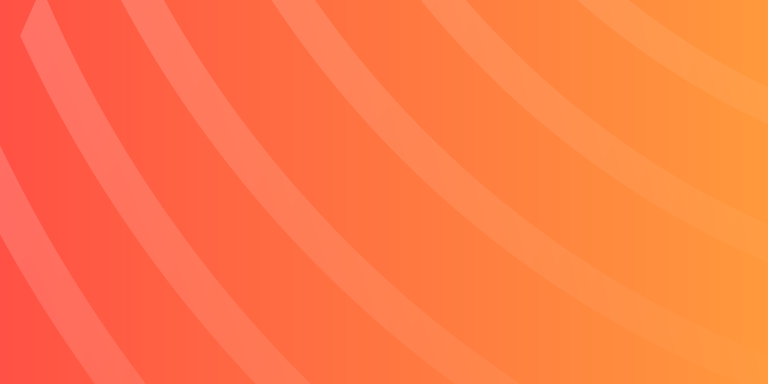
This background is drawn by a Shadertoy shader. Its source:

```glsl
const int RING_COUNT = 6;
const vec3 CORAL = vec3(1.0, 0.318, 0.270);
const vec3 AMBER = vec3(1.0, 0.600, 0.238);
const vec2 RING_CENTER = vec2(2.917, 2.471);
const vec2 DRIFT_DIRECTION = vec2(0.67, -0.74);

// Ring radii and centre drifts, in canvas heights
const float RADII[RING_COUNT] = float[](2.005, 2.296, 2.609, 2.955, 3.277, 3.605);
const float DRIFTS[RING_COUNT] = float[](-0.089, 0.0, 0.008, 0.065, 0.240, 0.430);

// Antialiased coverage of a signed distance
float coverage(float distanceToEdge, float pixel) {
    return clamp(0.5 - distanceToEdge / pixel, 0.0, 1.0);
}

float ringDistance(vec2 p, vec2 center, float radius, float halfWidth) {
    return abs(length(p - center) - radius) - halfWidth;
}

// Signed distance to the half plane that trims the ring ends
float trimDistance(vec2 p, vec2 origin, vec2 inward) {
    return -dot(p - origin, normalize(inward));
}

float ringMask(vec2 p, float pixel) {
    float mask = 0.0;
    for (int i = 0; i < RING_COUNT; i++) {
        vec2 center = RING_CENTER + DRIFTS[i] * DRIFT_DIRECTION;
        float halfWidth = 0.043 + 0.002 * float(i);
        float d = ringDistance(p, center, RADII[i], halfWidth);
        mask = max(mask, coverage(d, pixel));
    }
    float trim = trimDistance(p, vec2(0.052, 0.906), vec2(36.0, -16.0));
    return mask * coverage(trim, pixel);
}

// Veil opacity fades toward the lower right
float veilOpacity(vec2 uv) {
    return max(0.13 - 0.12 * uv.x + 0.055 * uv.y, 0.0);
}

void mainImage(out vec4 fragColor, in vec2 fragCoord) {
    vec2 uv = fragCoord / iResolution.xy;
    vec2 p = fragCoord / iResolution.y;
    float pixel = 1.0 / iResolution.y;

    vec3 color = mix(CORAL, AMBER, uv.x);
    color = mix(color, vec3(1.0), ringMask(p, pixel) * veilOpacity(uv));
    fragColor = vec4(color, 1.0);
}
```
